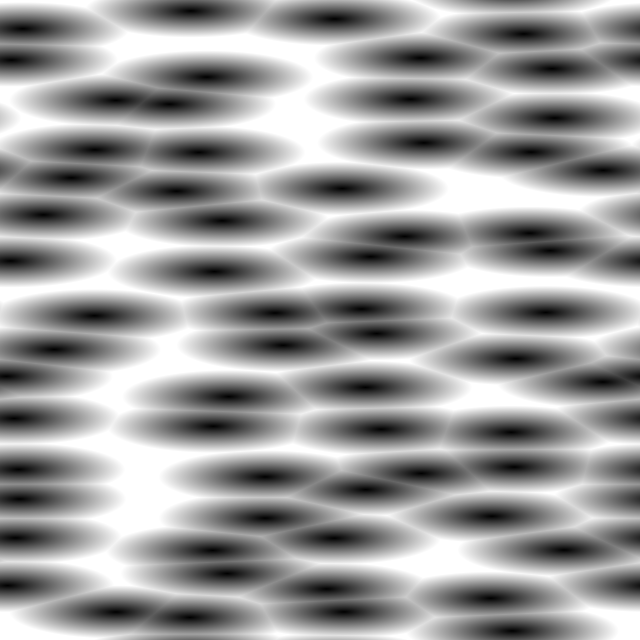
Reproduce this texture procedurally as a WebGL 1 fragment shader.

```glsl
precision highp float;

uniform vec2 u_resolution;

const vec2 GRID = vec2(4.0, 16.0);   // whole cells across and up, so it tiles
const float JITTER_MIN = 0.03;       // nearest a grain sits to its cell corner
const float JITTER_RANGE = 0.75;     // how far it may wander inside the cell
const float FADE_RADIUS = 0.667;     // distance in cells where white is reached
const vec2 SEED = vec2(37.0, 71.0);
const vec3 CORE_COLOR = vec3(0.0);
const vec3 GROUND_COLOR = vec3(1.0);

// Sine-free hash: two values in 0..1 per cell
vec2 hash2(vec2 p) {
  vec3 q = fract(p.xyx * vec3(0.1031, 0.1030, 0.0973));
  q += dot(q, q.yzx + 33.33);
  return fract((q.xx + q.yz) * q.zy);
}

// Position of the grain inside a cell, wrapped at the canvas border
vec2 grainOffset(vec2 cell) {
  return JITTER_MIN + JITTER_RANGE * hash2(mod(cell, GRID) + SEED);
}

// Distance to the nearest grain, measured in stretched cells
float nearestGrain(vec2 p) {
  vec2 cell = floor(p);
  vec2 local = p - cell;
  float nearestSquared = 8.0;
  for (int y = -1; y <= 1; y++) {
    for (int x = -1; x <= 1; x++) {
      vec2 neighbor = vec2(float(x), float(y));
      vec2 delta = neighbor + grainOffset(cell + neighbor) - local;
      nearestSquared = min(nearestSquared, dot(delta, delta));
    }
  }
  return sqrt(nearestSquared);
}

void main() {
  vec2 uv = gl_FragCoord.xy / u_resolution;
  float shade = min(nearestGrain(uv * GRID) / FADE_RADIUS, 1.0);
  gl_FragColor = vec4(mix(CORE_COLOR, GROUND_COLOR, shade), 1.0);
}
```
